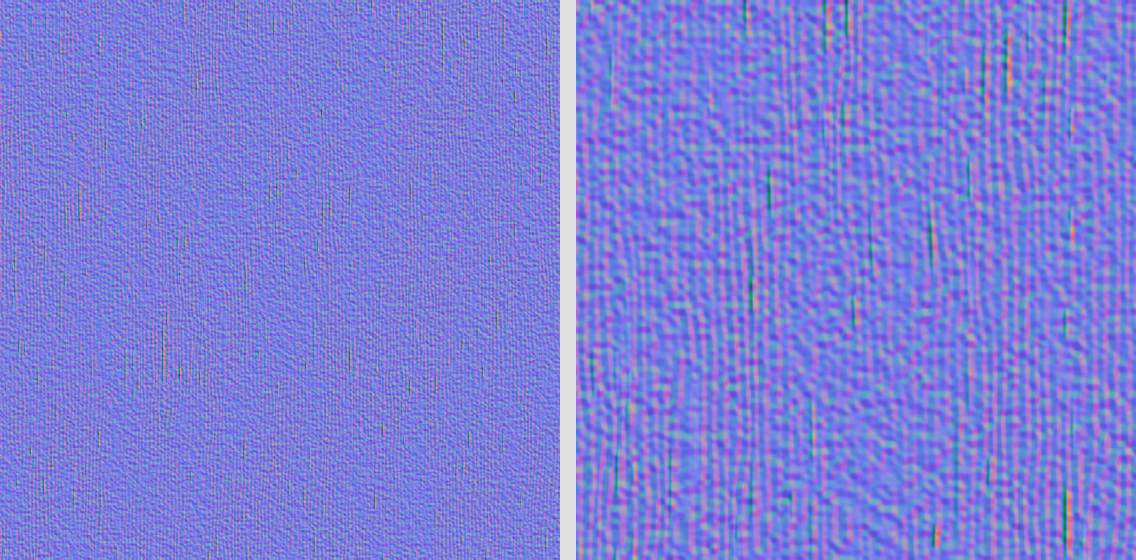
Left: the whole. Right: its middle third, enlarged.
This texture map is drawn by a WebGL 1 fragment shader. Its source:

```glsl
precision highp float;

uniform vec2 u_resolution;

const float TAU = 6.2831853;
const float STRIPE_COUNT = 148.0;
const float SAMPLE_STEP = 0.0007;
const float SLOPE_SCALE = 0.001;

float hash(vec2 cell) {
  vec3 q = fract(cell.xyx * vec3(0.1031, 0.1030, 0.0973));
  q += dot(q, q.yzx + 33.33);
  return fract((q.x + q.y) * q.z);
}

float valueNoise(vec2 p) {
  vec2 cell = floor(p);
  vec2 f = fract(p);
  f = f * f * (3.0 - 2.0 * f);
  float low = mix(hash(cell), hash(cell + vec2(1.0, 0.0)), f.x);
  float high = mix(hash(cell + vec2(0.0, 1.0)), hash(cell + 1.0), f.x);
  return mix(low, high, f.y);
}

// Gentle sideways wander of the wood fibres
vec2 bendFibres(vec2 p) {
  float wide = valueNoise(p * vec2(4.0, 3.0) + 7.0) - 0.5;
  float narrow = valueNoise(p * vec2(28.0, 9.0) + 31.0) - 0.5;
  return p + vec2(0.012 * wide + 0.002 * narrow, 0.0);
}

// Tapered vertical pores, at most one in each cell of a staggered grid
float pores(vec2 p, vec2 grid, float width, float density, float seed) {
  vec2 q = p * grid;
  float column = floor(q.x);
  q.y += hash(vec2(column, seed)) * 7.0;
  vec2 cell = vec2(column, floor(q.y)) + seed;
  float centre = mix(0.3, 0.7, hash(cell + 11.0));
  float halfLength = mix(0.15, 0.48, hash(cell + 23.0));
  float present = step(hash(cell + 37.0), density);
  float strength = mix(0.25, 1.0, hash(cell + 53.0));
  vec2 offset = fract(q) - vec2(centre, 0.5);
  float across = offset.x / (grid.x * width);
  float taper = 1.0 - smoothstep(0.4, 1.0, abs(offset.y) / halfLength);
  return present * strength * taper * exp(-across * across);
}

float allPores(vec2 p) {
  vec2 fibre = bendFibres(p);
  float shortPores = pores(fibre, vec2(84.0, 17.0), 0.0014, 0.20, 3.0);
  float longPores = pores(fibre, vec2(26.0, 6.0), 0.0017, 0.24, 71.0);
  return max(shortPores, longPores);
}

// Fibre stripes that fade in and out in long patches
float stripes(vec2 p) {
  float jitter = valueNoise(p * vec2(75.0, 22.0) + 90.0);
  float patches = valueNoise(p * vec2(34.0, 8.0) + 140.0);
  float amplitude = mix(0.07, 0.29, patches);
  return amplitude * sin(TAU * (STRIPE_COUNT * p.x + 0.7 * jitter));
}

float grainHeight(vec2 p) {
  float grain = valueNoise(p * vec2(190.0, 205.0) + 17.0);
  float fineGrain = valueNoise(p * vec2(255.0, 265.0) + 203.0);
  return 0.82 * grain + 0.56 * fineGrain + stripes(bendFibres(p));
}

vec2 grainSlope(vec2 p) {
  vec2 dx = vec2(SAMPLE_STEP, 0.0);
  vec2 dy = dx.yx;
  vec2 rise = vec2(grainHeight(p + dx) - grainHeight(p - dx),
                   grainHeight(p + dy) - grainHeight(p - dy));
  return rise * SLOPE_SCALE / (2.0 * SAMPLE_STEP);
}

float poreSlope(vec2 p, float depth) {
  vec2 dx = vec2(SAMPLE_STEP, 0.0);
  float rise = allPores(p - dx) - allPores(p + dx);
  return depth * rise * SLOPE_SCALE / (2.0 * SAMPLE_STEP);
}

// Flattens the steepest slopes towards a limit
float softLimit(float slope, float limit) {
  float ratio = slope / limit;
  return slope * inversesqrt(1.0 + ratio * ratio);
}

// Slopes to normal colours: right-facing sides are narrower and steeper
vec3 slopeColour(vec2 slope, float poreTilt, float pore) {
  float tilt = slope.x + poreTilt;
  float red = 0.46 + tilt + 2.1 * min(slope.x * slope.x, 0.05);
  float green = 0.49 + slope.y + 0.08 * pore;
  float blue = 0.925 - 3.0 * tilt * tilt - 0.15 * max(tilt, 0.0)
             - 1.2 * slope.y * slope.y - 0.65 * max(slope.y, 0.0);
  return clamp(vec3(red, green, max(blue, 0.34)), 0.0, 1.0);
}

void main() {
  vec2 p = gl_FragCoord.xy / u_resolution;
  vec2 slope = grainSlope(p);
  slope = vec2(softLimit(1.2 * slope.x, 0.205), softLimit(slope.y, 0.25));
  gl_FragColor = vec4(slopeColour(slope, poreSlope(p, 0.65), allPores(p)), 1.0);
}
```
